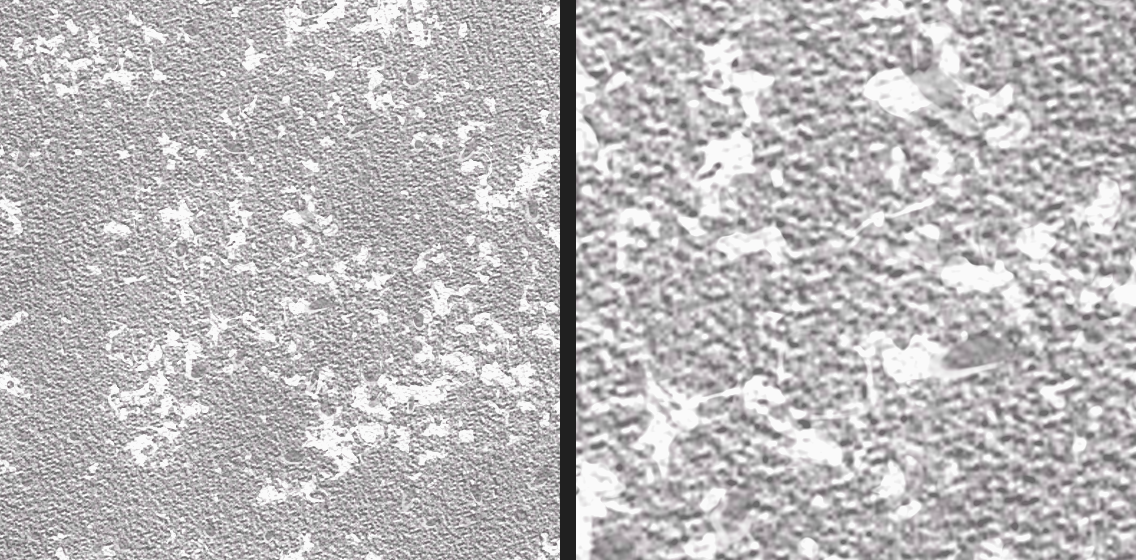
Left: the whole. Right: its middle third, enlarged.
Give the GLSL for this texture, as a WebGL 1 fragment shader.

```glsl
precision highp float;

uniform vec2 u_resolution;

float hash(vec2 p) {
  return fract(sin(dot(p, vec2(127.1, 311.7))) * 43758.5453);
}

float noise(vec2 p) {
  vec2 i = floor(p), f = fract(p);
  f = f * f * (3.0 - 2.0 * f);
  return mix(mix(hash(i), hash(i + vec2(1, 0)), f.x),
             mix(hash(i + vec2(0, 1)), hash(i + vec2(1, 1)), f.x), f.y);
}

// Fine sandy relief, lit from below left
float grain(vec2 p) {
  vec2 q = mat2(0.96, -0.28, 0.28, 0.96) * p * vec2(205.0, 250.0);
  float relief = noise(q) - noise(q + vec2(0.45, 0.75));
  return 0.46 * relief + 0.3 * (noise(p * 390.0 + 17.0) - 0.5);
}

// Broad zones where the surface has crumbled
float wear(vec2 p) {
  return 0.6 * noise(p * 8.0 + 3.0) + 0.4 * noise(p * 19.0 + 41.0);
}

float crumbs(vec2 p) {
  return 0.46 * noise(p * vec2(36.0, 44.0) + 9.0)
       + 0.32 * noise(p * 82.0 + 23.0)
       + 0.22 * noise(p * 165.0 + 57.0);
}

// Scattered oval pits: x = hollow, y = bright lower rim, z = shaded upper edge
vec3 pits(vec2 p) {
  vec3 result = vec3(0.0);
  vec2 home = floor(p * 10.0);
  for (int j = -1; j <= 1; j++) {
    for (int i = -1; i <= 1; i++) {
      vec2 cell = home + vec2(float(i), float(j));
      float present = step(hash(cell + 5.3), 0.52);
      vec2 center = (cell + 0.15 + 0.7 * vec2(hash(cell + 1.7), hash(cell + 8.1))) / 10.0;
      float angle = 3.1416 * hash(cell + 12.9);
      float c = cos(angle), s = sin(angle);
      vec2 offset = p - center;
      vec2 local = vec2(c * offset.x + s * offset.y, c * offset.y - s * offset.x);
      float size = hash(cell + 20.4);
      vec2 radius = vec2(mix(0.009, 0.028, size * size), mix(0.005, 0.011, hash(cell + 31.6)));
      float d = (length(local / radius) - 1.0) * radius.y;
      d += 0.005 * (noise(p * 75.0) - 0.5);
      float facing = dot(normalize(offset + 1e-5), vec2(-0.4, -0.92));
      float edge = 1.0 - smoothstep(0.0008, 0.0028, abs(d - 0.001));
      vec3 pit = vec3(1.0 - smoothstep(-0.002, 0.001, d),
                      edge * smoothstep(-0.1, 0.6, facing),
                      edge * smoothstep(0.0, 0.7, -facing));
      result = max(result, present * mix(0.55, 1.0, hash(cell + 44.2)) * pit);
    }
  }
  return result;
}

void main() {
  vec2 p = gl_FragCoord.xy / u_resolution.y;
  vec2 warped = p + 0.012 * (vec2(noise(p * 45.0), noise(p * 45.0 + 70.0)) - 0.5);
  float worn = wear(p);

  // Chalky flecks with thin broken ridges, and the shade they cast
  float field = crumbs(warped) + 0.45 * worn;
  float fleck = smoothstep(0.85, 0.95, field);
  float ridge = 1.0 - abs(2.0 * noise(warped * 27.0 + 80.0) - 1.0);
  ridge = smoothstep(0.87, 0.98, ridge) * smoothstep(0.48, 0.62, worn)
        * smoothstep(0.42, 0.62, noise(p * 60.0 + 31.0));
  float chalk = max(fleck, 0.85 * ridge);
  float above = crumbs(warped - vec2(0.001, 0.005)) + 0.45 * worn;
  float shade = smoothstep(0.82, 0.96, above) * (1.0 - chalk);

  vec3 pit = pits(p);
  float tone = 0.695 + 0.07 * (worn - 0.5) + 0.05 * (noise(p * 4.0 + 14.0) - 0.5);
  tone += grain(p) * (1.0 - 0.55 * pit.x) * (1.0 - 0.35 * chalk);
  tone -= 0.08 * shade + 0.12 * pit.x + 0.1 * pit.z;
  tone += 0.3 * chalk * (1.0 - pit.x);
  tone = mix(tone, 0.97, 0.85 * pit.y);
  tone = clamp(tone, 0.42, 0.98);

  // Faint mauve tint in part of the mid greys
  float mauve = smoothstep(0.35, 0.75, noise(p * 150.0 + 62.0)) * (1.0 - smoothstep(0.8, 0.95, tone));
  gl_FragColor = vec4(tone + mauve * vec3(0.014, -0.013, 0.004), 1.0);
}
```
